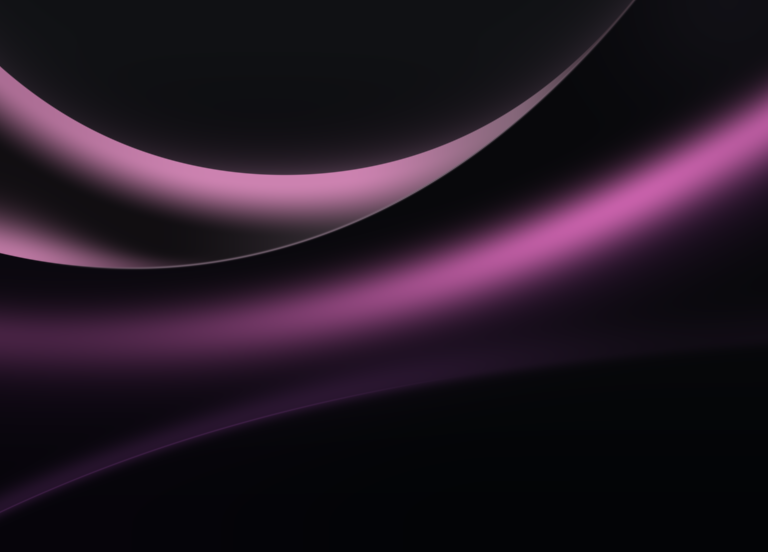
Reproduce this background procedurally as a WebGL 1 fragment shader.

```glsl
precision highp float;

uniform vec2 u_resolution;

// Arcs: centre x, lowest y, quadratic and quartic bend
const vec4 INNER_ARC = vec4(0.516, 0.683, 0.62, 0.45);
const vec4 RIM_ARC = vec4(0.236, 0.514, 0.49, 0.11);
const vec4 BAND_ARC = vec4(0.12, 0.386, 0.24, 0.0);

const vec3 SLATE = vec3(0.062, 0.067, 0.078);
const vec3 INK = vec3(0.030, 0.031, 0.042);
const vec3 ABYSS = vec3(0.010, 0.017, 0.024);
const vec3 POCKET = vec3(0.065, 0.055, 0.068);
const vec3 VEIL = vec3(0.27, 0.23, 0.26);
const vec3 ROSE = vec3(0.80, 0.51, 0.69);
const vec3 ASH_ROSE = vec3(0.58, 0.45, 0.53);
const vec3 RIM_LIGHT = vec3(0.50, 0.42, 0.48);
const vec3 HALO = vec3(0.23, 0.16, 0.21);
const vec3 BAND_DIM = vec3(0.22, 0.10, 0.19);
const vec3 BAND_BRIGHT = vec3(0.70, 0.33, 0.57);
const vec3 PLUM = vec3(0.16, 0.055, 0.17);
const vec3 FILAMENT = vec3(0.14, 0.065, 0.15);

const float ROSE_DEPTH = 0.115;
const float BAND_ABOVE = 0.054;
const float BAND_BELOW = 0.060;
const float TAIL_BELOW = 0.125;
const float RIM_WIDTH = 0.0022;

float bell(float d, float width) {
  float t = d / width;
  return exp(-t * t);
}

// Approximate signed distance to an arc, positive above it
float arcDistance(vec2 p, vec4 arc) {
  float d = p.x - arc.x;
  float height = arc.y + d * d * (arc.z + arc.w * d * d);
  float slope = d * (2.0 * arc.z + 4.0 * arc.w * d * d);
  return (p.y - height) / sqrt(1.0 + slope * slope);
}

float filamentHeight(float x) {
  return 0.072 + x * (0.47 + x * (-0.255 + 0.0555 * x));
}

// Wide glowing band with a longer plum tail below
vec3 bandLight(vec2 p) {
  float d = arcDistance(p, BAND_ARC);
  float power = smoothstep(0.05, 1.15, p.x);
  float core = bell(d, d > 0.0 ? BAND_ABOVE : BAND_BELOW);
  float tail = bell(d, d > 0.0 ? BAND_ABOVE : TAIL_BELOW);
  vec3 core_color = mix(BAND_DIM, BAND_BRIGHT, power);
  core_color *= 1.0 - 0.10 * smoothstep(1.15, 1.39, p.x);
  return core_color * core + PLUM * (tail - 0.7 * core) * (0.3 + 0.7 * power);
}

// Thin lower strand, soft above and crisp below
vec3 filamentLight(vec2 p, float pixel) {
  float d = p.y - filamentHeight(p.x);
  float spread = mix(0.030, 0.055, smoothstep(0.2, 1.1, p.x));
  float fade = 1.0 - smoothstep(0.55, 1.30, p.x);
  float glow = bell(d - 0.006, d > 0.006 ? spread : 0.016);
  float line = bell(d, max(0.0018, pixel)) * (1.0 - smoothstep(0.4, 0.9, p.x));
  return FILAMENT * (glow * (0.25 + 0.6 * fade) + 0.6 * line);
}

// Surface between the inner arc and the rim
vec3 crescentColor(vec2 p, float depth, float lift) {
  float toTip = smoothstep(0.62, 1.0, p.x);
  vec3 color = mix(POCKET, VEIL, smoothstep(0.28, 0.80, p.x));
  vec3 sheen = mix(ROSE, ASH_ROSE, toTip) * mix(0.84, 1.0, smoothstep(0.0, 0.4, p.x));
  float fold = 1.0 - smoothstep(0.015, ROSE_DEPTH, depth);
  color = mix(color, sheen, fold * mix(1.0, 0.75, toTip));
  // Second reflection pooled along the left of the rim
  float reach = mix(0.062, 0.012, smoothstep(0.0, 0.36, p.x));
  float pool = bell(lift, reach) * (1.0 - smoothstep(0.02, 0.42, p.x));
  color = mix(color, ROSE * 0.92, pool);
  return color * (1.0 - 0.6 * smoothstep(0.92, 1.14, p.x));
}

void main() {
  vec2 p = gl_FragCoord.xy / u_resolution.y;
  float pixel = 1.0 / u_resolution.y;
  float inner = arcDistance(p, INNER_ARC);
  float rim = arcDistance(p, RIM_ARC);

  // Dark ground with the two lower glows
  vec3 color = mix(ABYSS, INK, smoothstep(0.05, 0.50, p.y));
  color += vec3(0.014, 0.0, 0.016) * (1.0 - smoothstep(0.0, 0.9, p.x));
  color += vec3(0.035, 0.030, 0.040) * bell(distance(p, vec2(1.32, 1.0)), 0.20);
  color += bandLight(p) + filamentLight(p, pixel);

  // Upper field with a halo along the inner arc
  vec3 field = mix(INK, SLATE, smoothstep(0.65, 0.95, p.y));
  float halo = exp(-max(inner, 0.0) / 0.038);
  field += HALO * halo * (0.3 + 0.7 * bell(p.x - 0.58, 0.32));

  // Crescent and its bright rim
  vec3 crescent = crescentColor(p, max(-inner, 0.0), max(rim, 0.0));
  vec3 upper = mix(crescent, field, smoothstep(-pixel, pixel, inner));
  color = mix(color, upper, smoothstep(-pixel, pixel, rim));
  float glint = smoothstep(0.02, 0.35, p.x) * (1.0 - 0.65 * smoothstep(0.75, 1.12, p.x));
  color = mix(color, RIM_LIGHT, 0.75 * glint * bell(rim, max(RIM_WIDTH, pixel)));

  gl_FragColor = vec4(clamp(color, 0.0, 1.0), 1.0);
}
```
